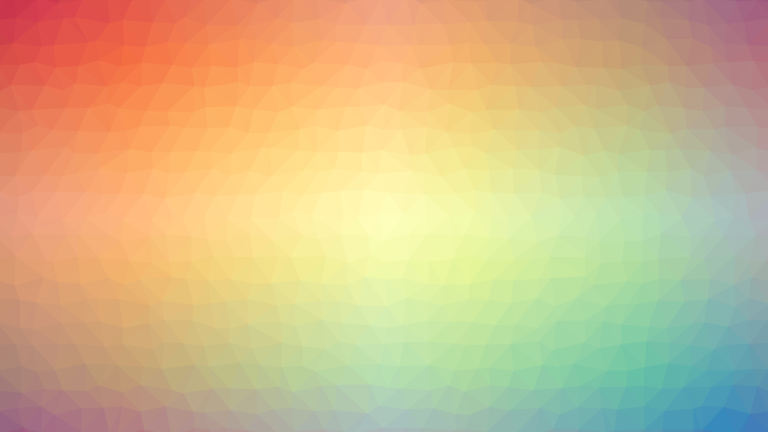
A WebGL 1 fragment shader for this background:

```glsl
precision highp float;
uniform vec2 u_resolution;

const float ROWS = 20.0;               // mesh rows over the canvas height
const float BLEED = 2.1;               // rows of gradient beyond each border
const vec2 JITTER = vec2(0.34, 0.21);  // largest vertex offset, in cells

const vec3 WINE   = vec3(0.620, 0.004, 0.259);
const vec3 RED    = vec3(0.835, 0.243, 0.310);
const vec3 ORANGE = vec3(0.957, 0.427, 0.263);
const vec3 AMBER  = vec3(0.992, 0.682, 0.380);
const vec3 SAND   = vec3(0.996, 0.878, 0.545);
const vec3 CREAM  = vec3(1.000, 1.000, 0.749);
const vec3 LIME   = vec3(0.902, 0.961, 0.596);
const vec3 LEAF   = vec3(0.671, 0.867, 0.643);
const vec3 TEAL   = vec3(0.400, 0.761, 0.647);
const vec3 BLUE   = vec3(0.196, 0.533, 0.741);
const vec3 VIOLET = vec3(0.369, 0.310, 0.635);

// Matrices between linear RGB and white-normalised XYZ, in column order
const mat3 RGB_TO_XYZ = mat3(0.4339, 0.2127, 0.0177,
                             0.3762, 0.7152, 0.1095,
                             0.1899, 0.0722, 0.8728);
const mat3 XYZ_TO_RGB = mat3(3.0802, -0.9209, 0.0529,
                             -1.5372, 1.8758, -0.2040,
                             -0.5430, 0.0452, 1.1511);

// Cube-root XYZ blends like Lab, which is a linear function of it
vec3 toPerceptual(vec3 rgb) {
  vec3 linear = pow((rgb + 0.055) / 1.055, vec3(2.4));
  return pow(RGB_TO_XYZ * linear, vec3(1.0 / 3.0));
}

vec3 toDisplay(vec3 c) {
  vec3 linear = max(XYZ_TO_RGB * (c * c * c), 0.0);
  vec3 curve = 1.055 * pow(linear, vec3(1.0 / 2.4)) - 0.055;
  return clamp(mix(linear * 12.92, curve, step(0.0031308, linear)), 0.0, 1.0);
}

vec3 addStop(vec3 c, vec3 rgb, float s) {
  return mix(c, toPerceptual(rgb), clamp(s, 0.0, 1.0));
}

// Eleven evenly spaced colour stops
vec3 spectrum(float t) {
  float s = 10.0 * t;
  vec3 c = toPerceptual(WINE);
  c = addStop(c, RED, s);
  c = addStop(c, ORANGE, s - 1.0);
  c = addStop(c, AMBER, s - 2.0);
  c = addStop(c, SAND, s - 3.0);
  c = addStop(c, CREAM, s - 4.0);
  c = addStop(c, LIME, s - 5.0);
  c = addStop(c, LEAF, s - 6.0);
  c = addStop(c, TEAL, s - 7.0);
  c = addStop(c, BLUE, s - 8.0);
  return addStop(c, VIOLET, s - 9.0);
}

vec2 hash2(vec2 p) {
  vec3 q = fract(p.xyx * vec3(0.1031, 0.1030, 0.0973));
  q += dot(q, q.yzx + 33.33);
  return fract((q.xx + q.yz) * q.zy);
}

vec2 vertex(vec2 id) {
  return id + JITTER * (2.0 * hash2(id + 100.0) - 1.0);
}

float cross2(vec2 a, vec2 b) {
  return a.x * b.y - a.y * b.x;
}

float edgeDistance(vec2 p, vec2 a, vec2 b) {
  return cross2(normalize(b - a), p - a);
}

// Centroid weighted by the smoothed coverage of a counterclockwise triangle
vec3 facet(vec2 p, vec2 a, vec2 b, vec2 c, float pixel) {
  float d = min(edgeDistance(p, a, b),
                min(edgeDistance(p, b, c), edgeDistance(p, c, a)));
  return vec3((a + b + c) / 3.0, 1.0) * clamp(0.5 + d / pixel, 0.0, 1.0);
}

void main() {
  float pixel = ROWS / u_resolution.y;
  vec2 extent = u_resolution * pixel;
  vec2 p = gl_FragCoord.xy * pixel - 0.5 * extent;

  // Gather the facets of the neighbouring cells
  vec3 sum = vec3(p, 1.0) * 0.0001;
  for (int j = -1; j <= 1; j++) {
    for (int i = -1; i <= 1; i++) {
      vec2 id = floor(p) + vec2(float(i), float(j));
      vec2 a = vertex(id);
      vec2 b = vertex(id + vec2(1.0, 0.0));
      vec2 c = vertex(id + vec2(1.0, 1.0));
      vec2 d = vertex(id + vec2(0.0, 1.0));
      // Delaunay choice: opposite angles over 180 degrees get the diagonal
      float angles = cross2(b - a, d - a) * dot(d - c, b - c)
                   + dot(b - a, d - a) * cross2(d - c, b - c);
      if (angles < 0.0) {
        sum += facet(p, a, b, c, pixel) + facet(p, a, c, d, pixel);
      } else {
        sum += facet(p, a, b, d, pixel) + facet(p, b, c, d, pixel);
      }
    }
  }

  // One flat colour per facet, averaged from both axes
  vec2 t = 0.5 + vec2(1.0, -1.0) * (sum.xy / sum.z) / (extent + 2.0 * BLEED);
  gl_FragColor = vec4(toDisplay(0.5 * (spectrum(t.x) + spectrum(t.y))), 1.0);
}
```
